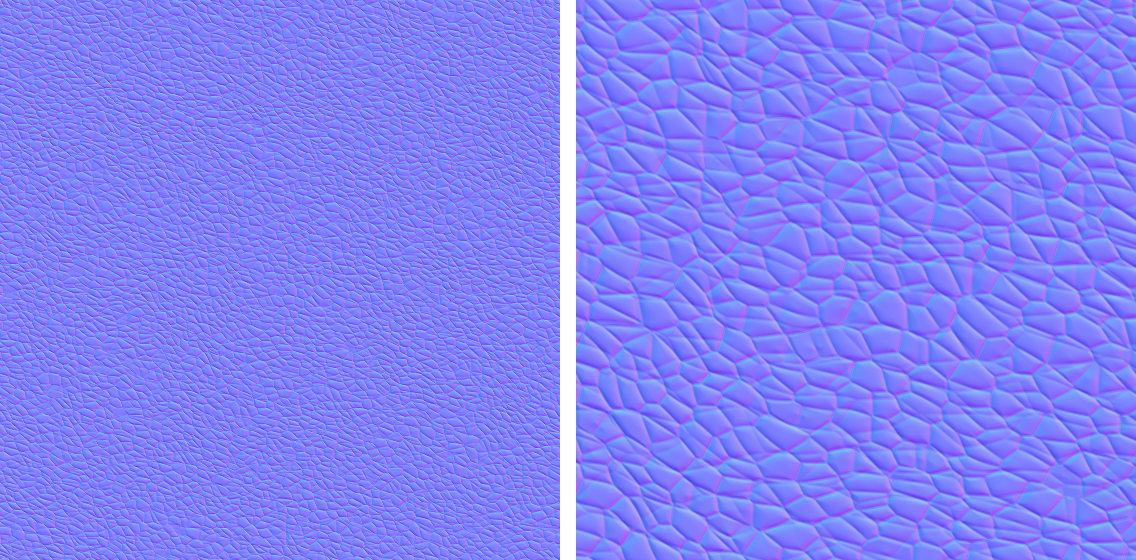
Left, the full canvas; right, a detail of the centre.
Give the GLSL for this texture map, as a WebGL 2 fragment shader.

```glsl
#version 300 es
precision highp float;
// Tangent-space normal map of fine leather: slanted pebbled cells cut by long creases.

uniform vec2 u_resolution;
out vec4 fragColor;

#define CELL_SIZE vec2(0.0200, 0.0125)  // pebble length and width
#define CELL_TILT -0.44                 // pebble direction, radians
#define CREASE_SIZE vec2(0.042, 0.018)  // spacing of the long creases
#define CREASE_TILT -0.14
#define CREASE_DEPTH 0.5                // relative to the pebbles
#define GRAIN_DEPTH 0.12
#define WARP 0.008                      // bending of the pattern
#define RELIEF 0.0013                   // overall height
#define SOFTNESS 0.0009                 // half width of the slope filter
#define BLUE_SCALE 0.985                // slight loss of the upward component

// Integer hash (PCG style): two random values per lattice point
vec2 hash2(vec2 cell) {
    uvec2 v = uvec2(ivec2(cell)) * 1664525u + 1013904223u;
    v.x += v.y * 1664525u;
    v.y += v.x * 1664525u;
    v ^= v >> 16u;
    v.x += v.y * 1664525u;
    v.y += v.x * 1664525u;
    v ^= v >> 16u;
    return vec2(v >> 8u) / 16777216.0;
}

// Smooth two-channel value noise
vec2 noise2(vec2 p) {
    vec2 i = floor(p), f = fract(p);
    f = f * f * (3.0 - 2.0 * f);
    vec2 low = mix(hash2(i), hash2(i + vec2(1, 0)), f.x);
    vec2 high = mix(hash2(i + vec2(0, 1)), hash2(i + vec2(1, 1)), f.x);
    return mix(low, high, f.y);
}

mat2 rotation(float angle) {
    float c = cos(angle), s = sin(angle);
    return mat2(c, -s, s, c);
}

// Gap between the two nearest cell centres: zero along the furrows
float furrowGap(vec2 p) {
    vec2 i = floor(p), f = fract(p);
    float nearest = 8.0, second = 8.0;
    for (int y = -1; y <= 1; y++) {
        for (int x = -1; x <= 1; x++) {
            vec2 offset = vec2(x, y);
            float d = length(offset + hash2(i + offset) - f);
            second = min(second, max(nearest, d));
            nearest = min(nearest, d);
        }
    }
    return second - nearest;
}

// Leather surface height at a canvas position
float height(vec2 p) {
    vec2 bent = p + WARP * (noise2(p * 28.0) - 0.5)
                  + 2.0 * WARP * (noise2(p * 7.0 + 40.0) - 0.5);
    vec2 pebbleUv = rotation(CELL_TILT) * bent / CELL_SIZE;
    vec2 creaseUv = rotation(CREASE_TILT) * bent / CREASE_SIZE + 91.0;
    float pebbles = 1.0 - exp(-4.0 * furrowGap(pebbleUv));
    float creases = 1.0 - exp(-6.0 * furrowGap(creaseUv));
    float grain = noise2(p * 170.0).x;
    return RELIEF * (pebbles + CREASE_DEPTH * creases + GRAIN_DEPTH * grain);
}

void main() {
    vec2 p = gl_FragCoord.xy / min(u_resolution.x, u_resolution.y);

    // Slope by central differences, which also smooths the furrows
    vec2 e = vec2(SOFTNESS, 0.0);
    vec2 slope = vec2(height(p + e.xy) - height(p - e.xy),
                      height(p + e.yx) - height(p - e.yx)) / (2.0 * SOFTNESS);

    // Pack the unit normal into colour
    vec3 normal = normalize(vec3(-slope, 1.0));
    normal.z *= BLUE_SCALE;
    fragColor = vec4(0.5 + 0.5 * normal, 1.0);
}
```
